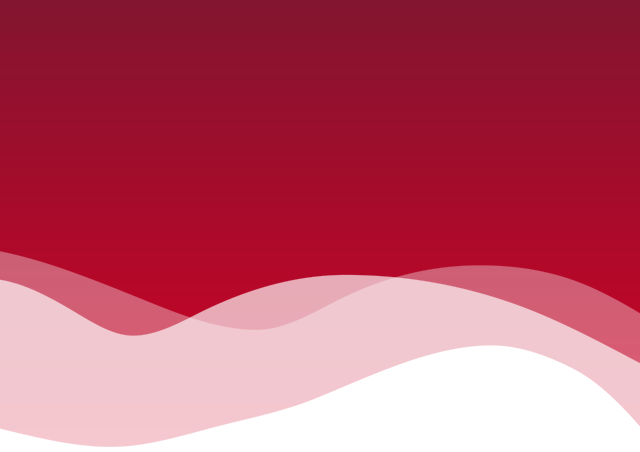
Give the GLSL for this background, as a Shadertoy shader.

```glsl
// Cubic Hermite arc between two knots (position, height, slope)
float arc(float x, vec3 a, vec3 b) {
    float span = b.x - a.x;
    float t = (x - a.x) / span;
    float s = 1.0 - t;
    return s * s * ((1.0 + 2.0 * t) * a.y + t * span * a.z)
         + t * t * ((1.0 + 2.0 * s) * b.y - s * span * b.z);
}

// Smooth crest line through seven knots
float crest(float x, vec3 knots[7]) {
    float height = knots[0].y;
    for (int i = 0; i < 6; i++) {
        if (x >= knots[i].x) height = arc(x, knots[i], knots[i + 1]);
    }
    return height;
}

// Antialiased coverage of the area below a crest
float below(float y, float height) {
    return clamp((height - y) * iResolution.x / 1.2 + 0.5, 0.0, 1.0);
}

void mainImage(out vec4 fragColor, in vec2 fragCoord) {
    vec2 uv = fragCoord / iResolution.xy;
    vec2 p = uv * vec2(1.0, 0.707);

    // Crimson backdrop
    vec3 color = mix(vec3(0.83, 0.0, 0.145), vec3(0.51, 0.082, 0.188), uv.y);

    // Wave outlines
    float backCrest = crest(p.x, vec3[7](
        vec3(0.0, 0.314, -0.2), vec3(0.195, 0.25, -0.4),
        vec3(0.401, 0.191, 0.0), vec3(0.521, 0.234, 0.52),
        vec3(0.749, 0.292, 0.0), vec3(0.898, 0.268, -0.36),
        vec3(1.0, 0.217, -0.6)));
    float middleCrest = crest(p.x, vec3[7](
        vec3(0.0, 0.2695, -0.16), vec3(0.117, 0.219, -0.6),
        vec3(0.208, 0.182, 0.0), vec3(0.306, 0.215, 0.51),
        vec3(0.54, 0.277, 0.0), vec3(0.807, 0.2305, -0.36),
        vec3(1.0, 0.139, -0.53)));
    float frontCrest = crest(p.x, vec3[7](
        vec3(0.0, 0.0365, -0.24), vec3(0.173, 0.008, 0.0),
        vec3(0.326, 0.0365, 0.27), vec3(0.495, 0.0846, 0.41),
        vec3(0.768, 0.1667, 0.0), vec3(0.898, 0.129, -0.52),
        vec3(1.0, 0.04, -1.15)));

    // Translucent white layers, back to front
    vec3 white = vec3(1.0);
    color = mix(color, white, 0.35 * below(p.y, backCrest));
    color = mix(color, white, 0.66 * below(p.y, middleCrest));
    color = mix(color, white, below(p.y, frontCrest));

    fragColor = vec4(color, 1.0);
}
```
